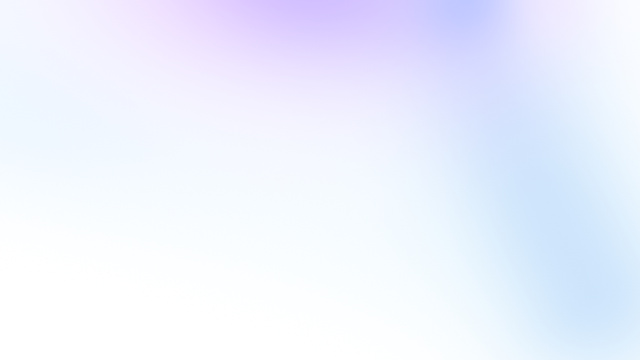
A Shadertoy shader for this background:

```glsl
// Soft elliptical falloff, rotated by angle
float ellipseGlow(vec2 p, vec2 center, vec2 radius, float angle) {
    float c = cos(angle), s = sin(angle);
    vec2 d = p - center;
    d = vec2(c * d.x + s * d.y, c * d.y - s * d.x) / radius;
    return exp(-dot(d, d));
}

// Position along the segment in x, distance from it in y
vec2 segmentField(vec2 p, vec2 a, vec2 b) {
    vec2 ab = b - a;
    float along = clamp(dot(p - a, ab) / dot(ab, ab), 0.0, 1.0);
    return vec2(along, length(p - a - ab * along));
}

float softBand(float dist, float radius) {
    float d = dist / radius;
    return exp(-d * d);
}

vec3 tint(vec3 base, vec3 color, float amount) {
    return mix(base, color, clamp(amount, 0.0, 1.0));
}

float hash(vec2 p) {
    return fract(sin(dot(p, vec2(127.1, 311.7))) * 43758.5);
}

void mainImage(out vec4 fragColor, in vec2 fragCoord) {
    // Height is one unit; x is fitted to a 16:9 layout
    vec2 p = fragCoord / iResolution.xy * vec2(16.0 / 9.0, 1.0);

    const vec3 ice = vec3(0.965, 0.988, 1.0);
    const vec3 mist = vec3(0.925, 0.965, 1.0);
    const vec3 aqua = vec3(0.895, 0.96, 0.995);
    const vec3 sky = vec3(0.795, 0.89, 0.985);
    const vec3 periwinkle = vec3(0.80, 0.85, 1.0);
    const vec3 lavender = vec3(0.81, 0.735, 1.0);
    const vec3 orchid = vec3(0.89, 0.76, 1.0);
    const vec3 cornflower = vec3(0.72, 0.77, 1.0);
    const vec3 blush = vec3(0.965, 0.93, 1.0);

    // White ground with a cool veil that clears toward the lower left
    vec3 color = vec3(1.0);
    float veil = smoothstep(-0.08, 0.38, p.y + 0.28 * p.x - 0.32);
    veil *= 1.0 - 0.7 * smoothstep(1.55, 1.8, p.x + 0.3 * (p.y - 0.7));
    color = tint(color, ice, veil);
    color = tint(color, mist, 0.8 * ellipseGlow(p, vec2(0.08, 0.70), vec2(0.42, 0.20), -0.25));

    // Diagonal blue beam with a pale aqua fringe
    vec2 beam = segmentField(p, vec2(1.25, 0.96), vec2(1.64, 0.19));
    color = tint(color, aqua, 0.75 * softBand(beam.y, 0.32));
    vec3 beamColor = mix(periwinkle, sky, smoothstep(0.0, 0.65, beam.x));
    color = tint(color, beamColor, 0.92 * softBand(beam.y, 0.20));

    // Violet glow along the top, pink at left and blue at right
    color = tint(color, blush, 0.8 * ellipseGlow(p, vec2(0.72, 0.93), vec2(0.62, 0.30), -0.2));
    color = tint(color, blush, 0.8 * ellipseGlow(p, vec2(1.53, 1.03), vec2(0.13, 0.18), 0.0));
    vec3 violet = mix(orchid, lavender, smoothstep(0.35, 0.9, p.x));
    color = tint(color, violet, ellipseGlow(p, vec2(0.84, 1.06), vec2(0.46, 0.23), -0.13));
    color = tint(color, cornflower, 0.75 * ellipseGlow(p, vec2(1.29, 1.01), vec2(0.12, 0.13), -0.4));

    // Faint dither against banding
    color += (hash(fragCoord) - 0.5) / 255.0;
    fragColor = vec4(clamp(color, 0.0, 1.0), 1.0);
}
```
